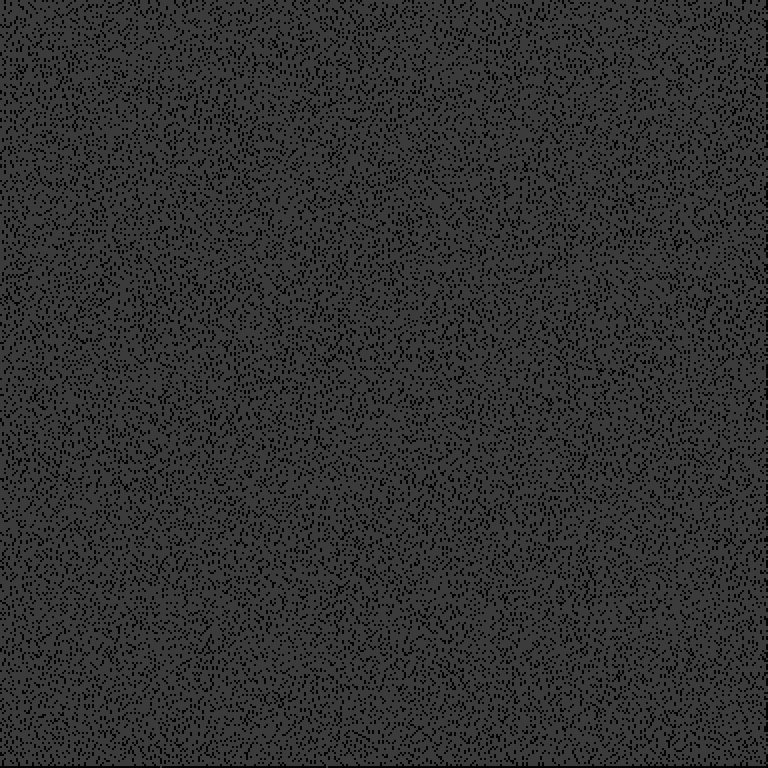
This texture is drawn by a WebGL 1 fragment shader. Its source:

```glsl
precision highp float;
// Fine dark grain on charcoal: short upright or slanted two-cell strokes on a
// tiny grid. Strokes start at the local peaks of a hash, single dots fill the
// wider gaps, and a thin dark line closes the bottom and the right side.

uniform vec2 u_resolution;

const vec3 CHARCOAL = vec3(0.23);
const vec3 INK = vec3(0.01);
const float CELLS = 384.0;          // grid cells across the canvas
const float EDGE_WIDTH = 0.3;       // edge smoothing, in output pixels
const float SLANT_SHARE = 0.22;     // share of strokes leaning to each side
const float STROKE_SHARE = 0.8;     // share of all two-cell strokes
const float PATCH_STRENGTH = 0.7;   // how far patches change that share
const float PATCH_SIZE = 14.0;      // in cells
const float BOTTOM_SHARE = 0.99;    // ink in the bottom row
const float RIGHT_SHARE = 0.5;      // ink in the last column
const float PEAK_SEED = 3.0;
const float SHAPE_SEED = 47.0;
const float FILL_SEED = 91.0;
const float PATCH_SEED = 17.0;

float hash(vec2 cell, float seed) {
  vec3 p = fract(vec3(cell.xyx + seed) * vec3(0.1031, 0.1030, 0.0973));
  p += dot(p, p.yzx + 33.33);
  return fract((p.x + p.y) * p.z);
}

// Smooth value noise centred on zero.
float patchNoise(vec2 p) {
  vec2 c = floor(p);
  vec2 f = fract(p);
  f = f * f * (3.0 - 2.0 * f);
  float low = mix(hash(c, PATCH_SEED), hash(c + vec2(1.0, 0.0), PATCH_SEED), f.x);
  float high = mix(hash(c + vec2(0.0, 1.0), PATCH_SEED), hash(c + 1.0, PATCH_SEED), f.x);
  return mix(low, high, f.y) - 0.5;
}

// True where the hash beats its 3x3 neighbours and, in its own column,
// all cells up to the given reach.
bool isPeak(vec2 cell, float seed, float reach) {
  float rank = hash(cell, seed);
  for (int j = -2; j <= 2; j++) {
    for (int i = -1; i <= 1; i++) {
      vec2 d = vec2(float(i), float(j));
      float limit = i == 0 ? reach : 1.0;
      bool inside = abs(d.y) <= limit && (i != 0 || j != 0);
      if (inside && hash(cell + d, seed) > rank) return false;
    }
  }
  return true;
}

// Does a stroke that starts at this cell step down by the given lean?
bool leansBy(vec2 start, float lean) {
  float shape = hash(start, SHAPE_SEED);
  if (lean < -0.5) return shape < SLANT_SHARE;
  if (lean > 0.5) return shape >= SLANT_SHARE && shape < 2.0 * SLANT_SHARE;
  float share = STROKE_SHARE + PATCH_STRENGTH * patchNoise(start / PATCH_SIZE);
  return shape >= 2.0 * SLANT_SHARE && shape < share;
}

bool isStroke(vec2 cell) {
  if (isPeak(cell, PEAK_SEED, 2.0)) return true;
  for (int i = -1; i <= 1; i++) {
    float lean = float(i);
    vec2 start = cell + vec2(-lean, 1.0);
    if (leansBy(start, lean) && isPeak(start, PEAK_SEED, 2.0)) return true;
  }
  return false;
}

// A fill dot sits only where no stroke touches it.
bool isFillDot(vec2 cell) {
  if (!isPeak(cell, FILL_SEED, 1.0)) return false;
  for (int j = -1; j <= 1; j++) {
    for (int i = -1; i <= 1; i++) {
      if (isStroke(cell + vec2(float(i), float(j)))) return false;
    }
  }
  return true;
}

float inkAt(vec2 cell, float lastColumn) {
  float chance = hash(cell, SHAPE_SEED);
  bool bottomLine = cell.y < 0.5 && chance < BOTTOM_SHARE;
  bool rightLine = cell.x > lastColumn - 0.5 && chance < RIGHT_SHARE;
  return bottomLine || rightLine || isStroke(cell) || isFillDot(cell) ? 1.0 : 0.0;
}

void main() {
  float pixelSize = CELLS / min(u_resolution.x, u_resolution.y);
  vec2 p = gl_FragCoord.xy * pixelSize;
  float lastColumn = floor(u_resolution.x * pixelSize + 0.01) - 1.0;

  // Narrow box filter: blend the cells that meet at this pixel.
  float width = EDGE_WIDTH * pixelSize;
  vec2 first = floor(p - 0.5 * width);
  vec2 overlap = clamp((p + 0.5 * width - first - 1.0) / width, 0.0, 1.0);
  float ink = 0.0;
  for (int j = 0; j <= 1; j++) {
    for (int i = 0; i <= 1; i++) {
      vec2 corner = vec2(float(i), float(j));
      vec2 share = mix(1.0 - overlap, overlap, corner);
      float weight = share.x * share.y;
      if (weight > 0.002) ink += weight * inkAt(first + corner, lastColumn);
    }
  }

  gl_FragColor = vec4(mix(CHARCOAL, INK, ink), 1.0);
}
```
